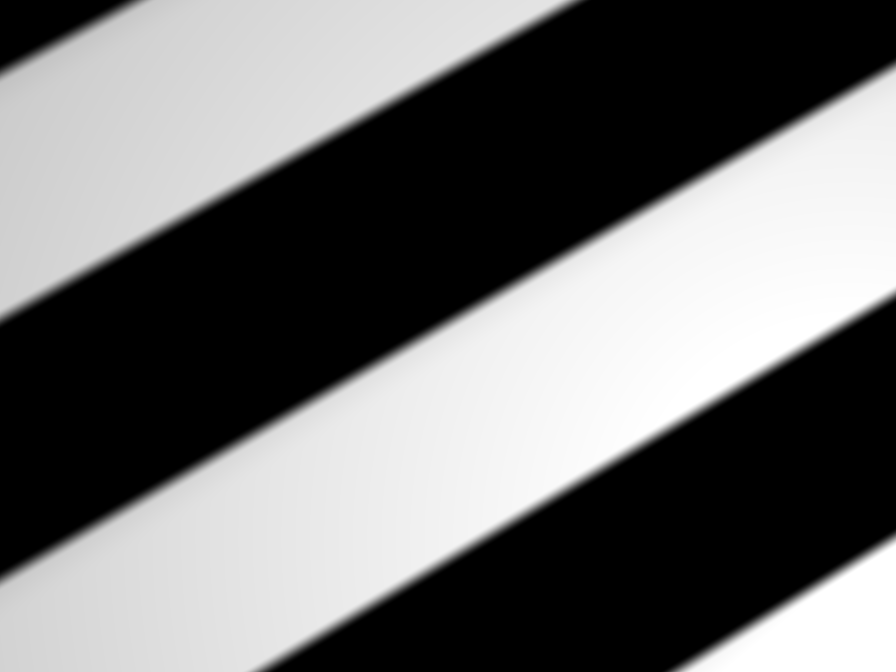
Reproduce this pattern procedurally as a WebGL 1 fragment shader.

```glsl
precision highp float;
// Broad soft-edged pale bands on black, slanting in slight perspective under a low right light.

uniform vec2 u_resolution;

// Lengths are in canvas heights; band fractions are in periods.
#define SLOPE 0.53
#define CONVERGENCE 0.0518
#define PERIOD 0.7535
#define FIRST_EDGE 0.094
#define BAND_WIDTH 0.527
#define EDGE_SOFTNESS 0.043
#define RIM_WIDTH 0.11
#define RIM_SHADE 0.06
#define LIGHT_CENTER vec2(1.267, 0.2)
#define LIGHT_PEAK 1.06
#define LIGHT_FALLOFF 0.184

// Distance down the left side at which the slanted line through p starts.
float slantedDepth(vec2 p) {
    return (1.0 - p.y + SLOPE * p.x) / (1.0 - CONVERGENCE * p.x);
}

// Brightness across one period: soft on both sides, faint shade under the upper rim.
float bandProfile(float t) {
    float upper = smoothstep(0.0, EDGE_SOFTNESS, t);
    float lower = smoothstep(0.0, EDGE_SOFTNESS, BAND_WIDTH - t);
    float rim = 1.0 - RIM_SHADE * (1.0 - smoothstep(0.0, RIM_WIDTH, t));
    return upper * lower * rim;
}

// Wide glow that fades linearly from its centre.
float lightLevel(vec2 p) {
    return LIGHT_PEAK - LIGHT_FALLOFF * distance(p, LIGHT_CENTER);
}

void main() {
    vec2 p = gl_FragCoord.xy / u_resolution.y;
    float t = fract((slantedDepth(p) - FIRST_EDGE) / PERIOD);
    float shade = clamp(bandProfile(t) * lightLevel(p), 0.0, 1.0);
    gl_FragColor = vec4(vec3(shade), 1.0);
}
```
